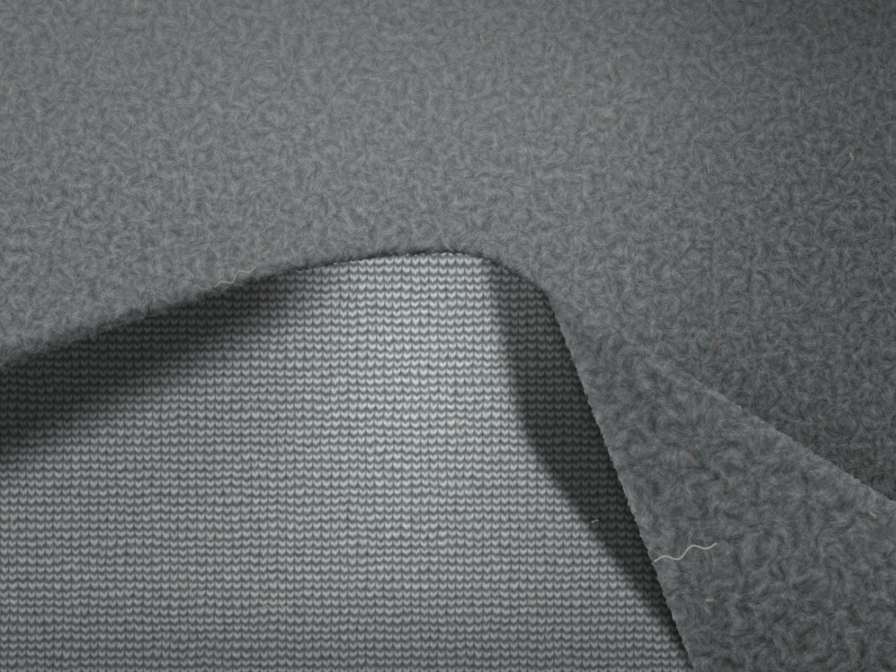
Give the GLSL for this texture, as a Shadertoy shader.

```glsl
const float TAU = 6.2831853;

vec2 hash2(vec2 p) {
    vec3 q = fract(vec3(p.xyx) * vec3(0.1031, 0.1030, 0.0973));
    q += dot(q, q.yzx + 33.33);
    return fract((q.xx + q.yz) * q.zy);
}

float gradDot(vec2 cell, vec2 f, vec2 corner) {
    float a = TAU * hash2(cell + corner).x;
    return dot(vec2(cos(a), sin(a)), f - corner);
}

float gradientNoise(vec2 p) {
    vec2 i = floor(p), f = p - i;
    vec2 u = f * f * f * (f * (f * 6.0 - 15.0) + 10.0);
    float low = mix(gradDot(i, f, vec2(0, 0)), gradDot(i, f, vec2(1, 0)), u.x);
    float high = mix(gradDot(i, f, vec2(0, 1)), gradDot(i, f, vec2(1, 1)), u.x);
    return mix(low, high, u.y);
}

float smoothMin(float a, float b, float k) {
    float h = max(k - abs(a - b), 0.0) / k;
    return min(a, b) - h * h * k * 0.25;
}

float bell(vec2 p, vec2 center, vec2 size) {
    vec2 d = (p - center) / size;
    return exp(-dot(d, d));
}

// Brushed pile: short tufts over broader clumps
float pile(vec2 p, float scale) {
    vec2 warp = vec2(gradientNoise(p * scale * 0.4), gradientNoise(p * scale * 0.4 + 37.0));
    vec2 q = p * scale + warp * 0.9;
    float sum = 0.0, amp = 1.0;
    for (int i = 0; i < 4; i++) {
        sum += amp * gradientNoise(q);
        q = mat2(1.6, 1.2, -1.2, 1.6) * q + 11.3;
        amp *= 0.72;
    }
    return sum;
}

// V-shaped stitches: bright yarn, dark gaps between rows and columns
float knit(vec2 p, vec2 stitch) {
    vec2 q = p / stitch;
    q += 0.35 * vec2(gradientNoise(p * 28.0), gradientNoise(p * 28.0 + 19.0));
    float side = abs(fract(q.x) - 0.5);
    float row = 0.5 + 0.5 * cos(TAU * (q.y - 0.7 * side));
    float column = smoothstep(0.5, 0.28, side);
    return row * (0.55 + 0.45 * column) + 0.18 * column - 0.47;
}

// Height of the fold's crest
float crest(float x) {
    float top = smoothMin(0.497 + 0.27 * x, 0.636, 0.04);
    return smoothMin(top, 0.572 - 0.62 * (x - 0.816), 0.03);
}

// Wavy loose thread
float thread(vec2 p, vec2 center, float angle, float halfLength, float wave, float width) {
    vec2 d = p - center;
    d = vec2(cos(angle) * d.x + sin(angle) * d.y, cos(angle) * d.y - sin(angle) * d.x);
    d.y -= wave * sin(d.x / halfLength * 5.0) * cos(d.x / halfLength * 2.0);
    d.x = max(abs(d.x) - halfLength, 0.0);
    return smoothstep(width, width * 0.3, length(d));
}

// Light on the brushed face behind the fold
float backLight(vec2 p, float aboveCrest) {
    float light = 0.425 + 0.05 * bell(p, vec2(0.55, 0.78), vec2(0.45, 0.22));
    light -= 0.10 * smoothstep(0.8, 1.35, p.x);
    light -= 0.04 * smoothstep(0.85, 1.0, p.y) * smoothstep(0.4, 1.2, p.x);
    return light - 0.07 * smoothstep(0.85, 1.1, p.x) * exp(-max(aboveCrest, 0.0) * 14.0);
}

// Light on the knitted face, with the shadows below both sides of the fold
float knitLight(vec2 p, float seam) {
    float light = 0.40 + 0.15 * bell(p, vec2(0.62, 0.50), vec2(0.20, 0.24));
    light += 0.07 * bell(p, vec2(0.55, 0.22), vec2(0.36, 0.22)) - 0.05 * smoothstep(0.15, 0.0, p.y);
    float leftShade = smoothstep(-0.05, 0.055, p.y - 0.30 - 0.53 * p.x);
    light *= 1.0 - 0.58 * leftShade * smoothstep(0.56, 0.36, p.x);
    float upper = 0.72 + 0.215 * (0.604 - p.y);
    float lower = 0.773 + 0.76 * (0.345 - p.y);
    float shadeEdge = -smoothMin(-upper, -lower, 0.03);
    float rightShade = smoothstep(-0.015, 0.02, p.x - shadeEdge);
    light *= 1.0 - rightShade * mix(0.56, 0.40, smoothstep(0.35, 0.6, p.y));
    return light * (1.0 - 0.25 * smoothstep(0.02, 0.0, seam - p.x));
}

void mainImage(out vec4 fragColor, in vec2 fragCoord) {
    vec2 p = fragCoord / iResolution.y;
    float soft = max(1.0 / iResolution.y, 0.0022);
    float fuzz = 0.004 * gradientNoise(p * 85.0) + 0.003 * gradientNoise(p * 190.0);
    float above = p.y - crest(p.x) + fuzz;
    float seam = 1.033 - 0.39 * p.y + fuzz;
    float lipDepth = 0.008 + 0.042 * exp(-3.2 * p.x);

    // Brushed back, rolled lip and turned flap
    float fine = pile(p, 82.0), coarse = pile(p + 5.0, 58.0);
    float focus = mix(0.12, 0.085, smoothstep(0.65, 1.0, p.y));
    float lum = backLight(p, above) + focus * fine;
    float lip = mix(0.24, 0.43, smoothstep(-lipDepth, 0.0, above)) + 0.12 * fine;
    float flap = 0.345 + 0.13 * coarse + 0.08 * exp(-abs(above) * 45.0);
    flap += 0.09 * exp(-abs(p.x - seam) * 75.0) - 0.05 * smoothstep(0.2, 0.0, p.y);
    float front = mix(lip, flap, smoothstep(0.79, 0.85, p.x));
    lum = mix(lum, front, smoothstep(soft, -soft, above));

    // Knitted underside
    float light = knitLight(p, seam);
    float weave = light * (1.0 + 0.55 * knit(p, vec2(0.0133, 0.0127)) + 0.16 * fine);
    float inside = smoothstep(soft, -soft, above + lipDepth) * smoothstep(soft, -soft, p.x - seam);
    lum = mix(lum, weave, inside);
    vec3 color = lum * vec3(0.965, 1.0, 1.005);

    // Loose threads and scattered lint
    float strands = thread(p, vec2(1.02, 0.178), 0.2, 0.047, 0.009, 0.0028);
    strands += 0.6 * thread(p, vec2(0.41, 0.097), -0.1, 0.018, 0.007, 0.0025);
    strands += 0.7 * thread(p, vec2(0.35, 0.588), 0.35, 0.032, 0.007, 0.0025);
    color = mix(color, vec3(0.62, 0.62, 0.58), min(strands, 1.0) * 0.75);
    for (int i = 0; i < 26; i++) {
        vec2 spot = hash2(vec2(float(i), 7.0)), look = hash2(vec2(float(i), 23.0));
        float lint = thread(p, spot * vec2(1.333, 1.0), look.x * TAU, 0.004, 0.001, 0.0026);
        vec3 tint = mix(vec3(0.60, 0.58, 0.51), vec3(0.43, 0.25, 0.28), step(0.72, look.y));
        color = mix(color, tint, lint * 0.55);
    }
    fragColor = vec4(clamp(color, 0.0, 1.0), 1.0);
}
```
